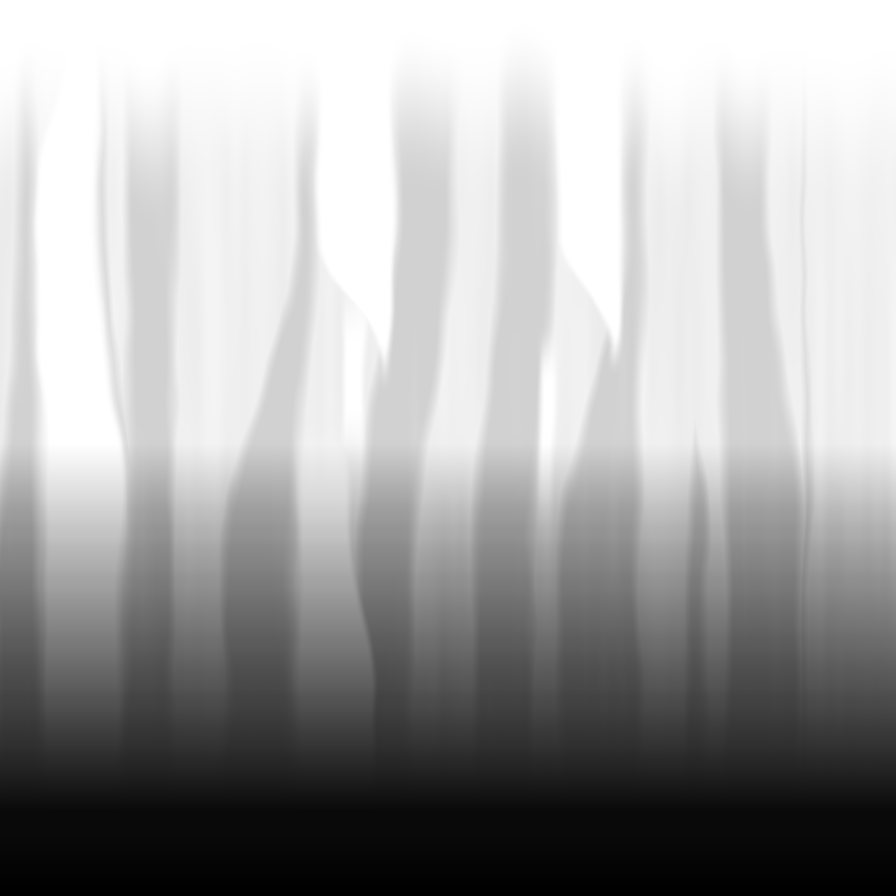
Write a Shadertoy shader that draws this background.

```glsl
// Pale misty curtain of vertical grey streaks that sinks into black below.
// A vertical light ramp is dimmed by leaning soft columns, while open gaps
// cut through the haze; stretched noise bends the edges and adds fine grain.

float hash(vec2 p) {
    p = fract(p * vec2(0.1031, 0.1137));
    p += dot(p, p.yx + 33.33);
    return fract((p.x + p.y) * p.x * 47.0);
}

float noise(vec2 p) {
    vec2 i = floor(p), f = fract(p);
    f = f * f * (3.0 - 2.0 * f);
    return mix(mix(hash(i), hash(i + vec2(1, 0)), f.x),
               mix(hash(i + vec2(0, 1)), hash(i + vec2(1, 1)), f.x), f.y);
}

// Smooth step that may also run downwards (from > to)
float ramp(float from, float to, float x) {
    float t = clamp((x - from) / (to - from), 0.0, 1.0);
    return t * t * (3.0 - 2.0 * t);
}

// Opening between two edges
float gap(float x, float left, float right) {
    return ramp(left - 0.005, left + 0.005, x) * ramp(right + 0.005, right - 0.005, x);
}

// Columns: upper centre, lower centre, upper half width, lower half width
const vec4 COLUMNS[10] = vec4[10](
    vec4(0.029, 0.020, 0.011, 0.024), vec4(0.113, 0.150, 0.005, 0.005),
    vec4(0.169, 0.167, 0.030, 0.028), vec4(0.342, 0.288, 0.012, 0.041),
    vec4(0.475, 0.430, 0.036, 0.033), vec4(0.588, 0.560, 0.030, 0.036),
    vec4(0.710, 0.668, 0.013, 0.046), vec4(0.775, 0.778, -0.030, 0.014),
    vec4(0.829, 0.853, 0.029, 0.045), vec4(0.898, 0.898, 0.002, 0.006));

float columnShade(float x, float y) {
    float lower = ramp(0.75, 0.38, y);
    float shade = 0.0;
    for (int i = 0; i < 10; i++) {
        vec4 c = COLUMNS[i];
        float halfWidth = mix(c.z, c.w, lower);
        float away = abs(x - mix(c.x, c.y, lower));
        shade = max(shade, ramp(halfWidth + 0.013, halfWidth - 0.013, away));
    }
    return shade;
}

float openings(float x, float y) {
    // Tall opening on the left
    float left = 0.042 + 0.03 * ramp(0.80, 0.95, y) + 0.008 * ramp(0.62, 0.50, y);
    float open = gap(x, left, mix(0.136, 0.106, ramp(0.45, 0.72, y)));

    // Two hanging wedges
    left = mix(0.355, 0.430, ramp(0.73, 0.59, y));
    open = max(open, gap(x, left, 0.437) * ramp(0.56, 0.62, y));
    left = mix(0.622, 0.685, ramp(0.74, 0.61, y));
    open = max(open, gap(x, left, 0.694) * ramp(0.58, 0.63, y));

    // Thin slits
    float taper = ramp(0.47, 0.55, y) * ramp(0.71, 0.61, y);
    open = max(open, taper * gap(x, 0.381, 0.407));
    taper = ramp(0.38, 0.52, y) * ramp(0.64, 0.57, y);
    open = max(open, taper * gap(x, 0.600, 0.616));

    // Pale lower panel
    float right = mix(0.388, 0.417, ramp(0.42, 0.22, y));
    return max(open, gap(x, 0.332, right) * ramp(0.53, 0.42, y));
}

void mainImage(out vec4 fragColor, in vec2 fragCoord) {
    vec2 uv = fragCoord / iResolution.xy;
    float y = uv.y;

    // Bend the streaks gently along their length
    float x = uv.x + 0.008 * (noise(uv * vec2(32.0, 9.0)) - 0.5)
                   + 0.004 * (noise(uv * vec2(70.0, 20.0) + 17.0) - 0.5);

    // Haze, columns and fine vertical grain
    float haze = mix(0.33, 0.46, ramp(0.5, 0.35, y));
    float shade = max(haze, columnShade(x, y));
    shade += 0.14 * (noise(uv * vec2(95.0, 5.0) + 5.0) - 0.5);
    shade += 0.16 * (noise(uv * vec2(38.0, 3.0) + 41.0) - 0.5);
    shade = clamp(shade, 0.0, 1.0) * (1.0 - openings(x, y));

    // Shade fades in under the top and out into the black base
    float topEdge = y + 0.05 * (noise(vec2(uv.x * 24.0, 3.0)) - 0.5);
    float depth = mix(0.18, 0.25, ramp(0.52, 0.42, y));
    depth *= ramp(0.96, 0.77, topEdge) * ramp(0.08, 0.27, y);

    // White above, an even fall to near black, then the dark floor
    float light = mix(0.035, 1.0, clamp((y - 0.095) / 0.41, 0.0, 1.0));
    light *= clamp(y / 0.07, 0.0, 1.0);
    light += 0.012 * (noise(vec2(2.0, y * 90.0)) - 0.5) * ramp(0.09, 0.2, y) * ramp(0.5, 0.4, y);

    fragColor = vec4(vec3(clamp(light * (1.0 - depth * shade), 0.0, 1.0)), 1.0);
}
```
